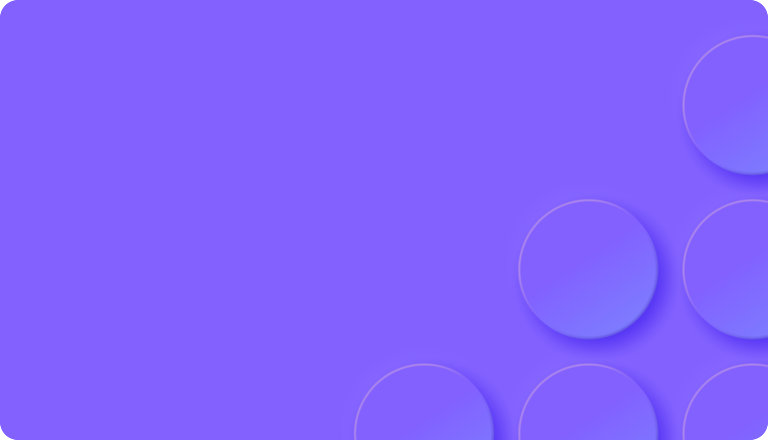
A Shadertoy shader for this background:

```glsl
const float RADIUS = 0.158;
const vec3 VIOLET = vec3(0.51, 0.38, 1.0);

// Blurred disc, used for both the shadow and the glow
float softDisc(vec2 p, float blur) {
    return 1.0 - smoothstep(-blur, blur, length(p) - RADIUS);
}

float roundedBox(vec2 p, vec2 halfSize, float corner) {
    vec2 d = abs(p) - halfSize + corner;
    return length(max(d, 0.0)) + min(max(d.x, d.y), 0.0) - corner;
}

void mainImage(out vec4 fragColor, in vec2 fragCoord) {
    vec2 uv = fragCoord / iResolution.y;
    float aspect = iResolution.x / iResolution.y;
    float pixel = 1.0 / iResolution.y;

    // Staircase of discs, one fewer in each higher row
    vec2 local = vec2(9.0);
    float shadow = 0.0, glow = 0.0;
    for (int row = 0; row < 3; row++) {
        for (int col = 0; col < 3 - row; col++) {
            vec2 center = vec2(aspect * 0.9805, 0.0136) + 0.3733 * vec2(-col, row);
            vec2 q = uv - center;
            shadow = max(shadow, softDisc(q - vec2(0.018, -0.018), 0.040));
            glow = max(glow, softDisc(q - vec2(-0.008, 0.018), 0.036));
            if (dot(q, q) < dot(local, local)) local = q;
        }
    }

    // Raised lighting around the discs
    vec3 color = mix(VIOLET, vec3(0.545, 0.425, 1.0), 0.5 * glow);
    color = mix(color, vec3(0.30, 0.17, 0.95), 0.9 * shadow);

    // Disc face, turning bluer toward the lower right
    float dist = length(local) - RADIUS;
    float diagonal = dot(local, vec2(0.5547, -0.8321)) / RADIUS;
    vec3 face = mix(VIOLET, vec3(0.49, 0.49, 1.0), clamp(0.15 + 0.8 * diagonal, 0.0, 1.0));

    // Inner shade along the lower rim
    float facing = dot(local, vec2(0.7071, -0.7071)) / max(length(local), 0.001);
    float shade = smoothstep(-0.009, 0.0, dist) * smoothstep(0.0, 0.9, facing);
    face = mix(face, vec3(0.34, 0.28, 0.82), 0.6 * shade);
    color = mix(color, face, 1.0 - smoothstep(-pixel, pixel, dist));

    // Thin pink highlight along the upper left rim
    float rim = 1.0 - smoothstep(0.0, 0.0045, abs(dist));
    color = mix(color, vec3(0.73, 0.57, 0.90), 0.75 * rim * smoothstep(-0.1, 0.75, -facing));

    // Rounded panel on white, its straight sides flush with the canvas
    vec2 halfSize = vec2(0.5 * aspect, 0.5);
    float panel = roundedBox(uv - halfSize, halfSize, 0.041);
    color = mix(color, vec3(1.0), smoothstep(-0.5 * pixel, 0.5 * pixel, panel));
    fragColor = vec4(color, 1.0);
}
```
